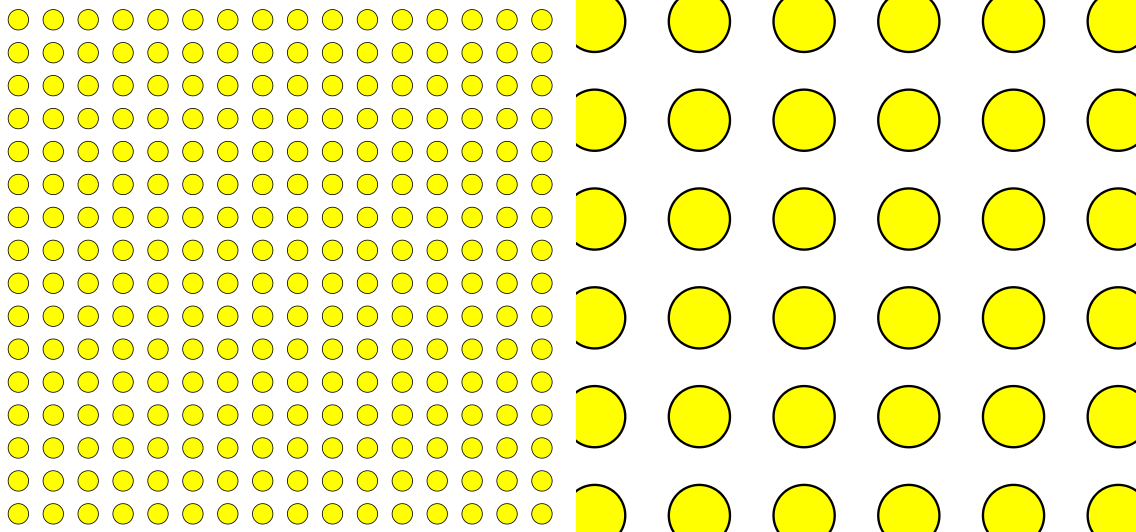
Left: the whole. Right: its middle third, enlarged.
Reproduce this pattern procedurally as a WebGL 2 fragment shader.

```glsl
#version 300 es
precision highp float;
// Draws a 16 by 16 grid of yellow discs with thin black outlines on white.

uniform vec2 u_resolution;
out vec4 fragColor;

// Lengths are fractions of the canvas width.
const vec2 GRID_COUNT = vec2(16.0, 16.0);
const vec2 FIRST_CENTER = vec2(0.0328, 0.0324);
const vec2 PITCH = vec2(0.06233, 0.05882);
const float RADIUS = 0.0182;
const float LINE_WIDTH = 0.0014;

const vec3 PAPER = vec3(1.0);
const vec3 FILL = vec3(1.0, 1.0, 0.0);
const vec3 OUTLINE = vec3(0.0);

// Share of a pixel that lies inside a shape, from its signed distance.
float coverage(float dist, float pixel) {
    return clamp(0.5 - dist / pixel, 0.0, 1.0);
}

void main() {
    float pixel = 1.0 / u_resolution.x;
    vec2 p = gl_FragCoord.xy * pixel;

    // Nearest disc center, kept within the grid.
    vec2 cell = floor((p - FIRST_CENTER) / PITCH + 0.5);
    cell = clamp(cell, vec2(0.0), GRID_COUNT - 1.0);
    float dist = length(p - FIRST_CENTER - cell * PITCH) - RADIUS;

    // Outlined disc, with the line centered on its radius.
    float halfLine = 0.5 * LINE_WIDTH;
    vec3 color = mix(PAPER, OUTLINE, coverage(dist - halfLine, pixel));
    color = mix(color, FILL, coverage(dist + halfLine, pixel));

    fragColor = vec4(color, 1.0);
}
```
